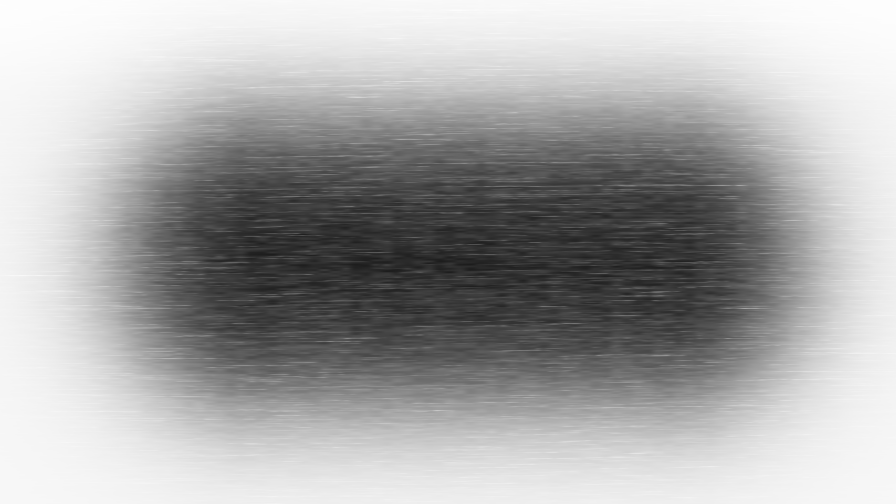
Reproduce this texture procedurally as a WebGL 2 fragment shader.

```glsl
#version 300 es
precision highp float;

uniform vec2 u_resolution;
out vec4 fragColor;

// Vignette, in units of canvas height
const vec2 PLATE_CENTER = vec2(0.514, 0.482);
const vec2 PLATE_HALF = vec2(0.647, 0.262);
const float PLATE_ROUND = 0.258;
const float FADE_SHIFT = 0.012;
const float FADE_WIDTH = 0.068;
const float DARK_TONE = 0.165;
const float LIGHT_TONE = 0.970;

// Brushed grain
const int GRAIN_LAYERS = 4;
const vec2 GRAIN_SCALE = vec2(2.2, 75.0);
const float GRAIN_AMOUNT = 0.21;
const float GRAIN_BEND = 0.006;

// Bright scratches
const int SCRATCH_LAYERS = 5;
const vec2 SCRATCH_CELLS = vec2(1.3, 60.0);
const float SCRATCH_DENSITY = 0.48;
const float SCRATCH_WIDTH = 0.0011;
const float SCRATCH_AMOUNT = 0.17;

float hash(vec2 p) {
    return fract(sin(dot(p, vec2(127.1, 311.7))) * 43758.5453);
}

float valueNoise(vec2 p) {
    vec2 cell = floor(p);
    vec2 f = fract(p);
    f = f * f * (3.0 - 2.0 * f);
    float low = mix(hash(cell), hash(cell + vec2(1.0, 0.0)), f.x);
    float high = mix(hash(cell + vec2(0.0, 1.0)), hash(cell + 1.0), f.x);
    return mix(low, high, f.y);
}

float roundedBox(vec2 p, vec2 halfSize, float radius) {
    vec2 q = abs(p) - halfSize + radius;
    return length(max(q, 0.0)) + min(max(q.x, q.y), 0.0) - radius;
}

// Stretched noise, from narrow bands to short hairlines
float brushedGrain(vec2 p) {
    float sum = 0.0;
    vec2 scale = GRAIN_SCALE;
    float weight = 0.12;
    for (int i = 0; i < GRAIN_LAYERS; i++) {
        sum += weight * (valueNoise(p * scale + float(i) * 17.3) - 0.5);
        scale *= vec2(2.8, 1.55);
        weight *= 1.55;
    }
    return sum;
}

// One tapered line per chosen cell, with random length, height and strength
float scratches(vec2 p, float pixel) {
    float sum = 0.0;
    float width = max(SCRATCH_WIDTH, 0.5 * pixel);
    for (int i = 0; i < SCRATCH_LAYERS; i++) {
        float layer = float(i);
        vec2 scale = SCRATCH_CELLS * vec2(1.0 + 1.5 * layer, 1.0 + 0.3 * layer);
        vec2 grid = p * scale + layer * 5.7;
        float row = floor(grid.y);
        grid.x += 9.0 * hash(vec2(row, layer + 3.0));
        vec2 id = vec2(floor(grid.x), row) + layer * 31.0;
        vec2 local = fract(grid);
        float reach = mix(0.2, 0.49, hash(id + 2.3));
        float taper = 1.0 - smoothstep(0.5 * reach, reach, abs(local.x - 0.5));
        float height = mix(0.25, 0.75, hash(id + 7.1));
        height += (hash(id + 4.9) - 0.4) * 0.4 * (local.x - 0.5);
        float across = abs(local.y - height) / scale.y;
        float line = 1.0 - smoothstep(0.3 * width, 1.5 * width, across);
        float chosen = step(1.0 - SCRATCH_DENSITY, hash(id));
        float strength = mix(0.25, 1.0, pow(hash(id + 9.7), 2.0));
        // Broken brightness along the line
        float broken = mix(0.35, 1.3, valueNoise(vec2(p.x * 90.0, row + layer * 13.0)));
        sum += line * taper * chosen * strength * broken;
    }
    return sum;
}

void main() {
    vec2 p = gl_FragCoord.xy / u_resolution.y;
    float aspect = u_resolution.x / u_resolution.y;
    vec2 center = PLATE_CENTER * vec2(aspect, 1.0);

    // Soft pale frame around the dark plate
    float edge = roundedBox(p - center, PLATE_HALF, PLATE_ROUND);
    float fade = 1.0 / (1.0 + exp(-(edge - FADE_SHIFT) / FADE_WIDTH));
    float tone = mix(DARK_TONE, LIGHT_TONE, fade);
    tone += 0.025 * smoothstep(0.75, 1.0, p.y);

    // Gentle bend of the brushing direction
    vec2 brushed = p;
    brushed.y += GRAIN_BEND * sin(2.2 * p.x + 3.0 * p.y);

    // Texture weakens as the metal fades to white
    float contrast = pow(1.0 - fade, 0.8);
    tone += GRAIN_AMOUNT * contrast * brushedGrain(brushed);
    tone += SCRATCH_AMOUNT * contrast * scratches(brushed, 1.0 / u_resolution.y);

    fragColor = vec4(vec3(clamp(tone, 0.0, 1.0)), 1.0);
}
```
